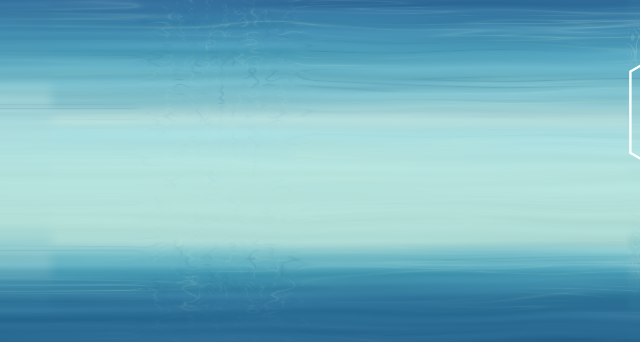
This background is drawn by a Shadertoy shader. Its source:

```glsl
const int STOPS = 14;
const vec3 CREAM = vec3(0.76, 0.91, 0.85);
const vec3 MIST = vec3(0.70, 0.87, 0.87);
const vec3 DEEP = vec3(0.16, 0.42, 0.58);

vec2 hashGradient(vec2 cell) {
    vec3 h = fract(cell.xyx * vec3(0.1031, 0.1030, 0.0973));
    h += dot(h, h.yzx + 33.33);
    float angle = 6.2832 * fract((h.x + h.y) * h.z);
    return vec2(cos(angle), sin(angle));
}

float gradientNoise(vec2 p) {
    vec2 i = floor(p), f = fract(p);
    vec2 w = f * f * f * (f * (f * 6.0 - 15.0) + 10.0);
    float a = dot(hashGradient(i), f);
    float b = dot(hashGradient(i + vec2(1, 0)), f - vec2(1, 0));
    float c = dot(hashGradient(i + vec2(0, 1)), f - vec2(0, 1));
    float d = dot(hashGradient(i + vec2(1, 1)), f - vec2(1, 1));
    return mix(mix(a, b, w.x), mix(c, d, w.x), w.y);
}

// Vertical colour ramp; depth runs from 0 at the top to 1 at the bottom
vec3 waterRamp(float depth) {
    float stops[STOPS] = float[](0.0, 0.06, 0.15, 0.22, 0.30, 0.345, 0.39,
                                 0.50, 0.63, 0.705, 0.745, 0.80, 0.88, 1.0);
    vec3 tones[STOPS] = vec3[](
        vec3(0.19, 0.42, 0.60), vec3(0.22, 0.50, 0.66), vec3(0.30, 0.62, 0.73),
        vec3(0.42, 0.71, 0.78), vec3(0.53, 0.77, 0.81), vec3(0.70, 0.86, 0.86),
        vec3(0.66, 0.87, 0.88), vec3(0.71, 0.89, 0.87), vec3(0.70, 0.88, 0.85),
        vec3(0.67, 0.85, 0.83), vec3(0.47, 0.75, 0.79), vec3(0.27, 0.60, 0.70),
        vec3(0.18, 0.45, 0.60), vec3(0.15, 0.40, 0.56));
    vec3 color = tones[0];
    for (int i = 1; i < STOPS; i++) {
        float t = clamp((depth - stops[i - 1]) / (stops[i] - stops[i - 1]), 0.0, 1.0);
        color = mix(color, tones[i], t);
    }
    return color;
}

vec3 softRamp(float depth, float radius) {
    vec3 sum = vec3(0.0);
    for (int i = -3; i <= 3; i++) sum += waterRamp(depth + radius * float(i) / 3.0);
    return sum / 7.0;
}

// Thin ridges stretched along x
float streaks(vec2 p, vec2 scale, float sharpness) {
    float ridge = 1.0 - abs(gradientNoise(p * scale)) * 2.0;
    float patches = smoothstep(-0.05, 0.4, gradientNoise(p * scale * vec2(0.8, 0.35) + 41.7));
    return pow(clamp(ridge, 0.0, 1.0), sharpness) * patches;
}

// Hexagon with a corner at the top
float hexagonDistance(vec2 p, float apothem) {
    p = abs(p);
    return max(p.x, dot(p, vec2(0.5, 0.866))) - apothem;
}

void mainImage(out vec4 fragColor, in vec2 fragCoord) {
    vec2 uv = fragCoord / iResolution.xy;
    vec2 p = fragCoord / iResolution.y;
    float aspect = iResolution.x / iResolution.y;
    float pixel = 1.0 / iResolution.y;
    float depth = 1.0 - uv.y;

    // Flat flow at the left, wavy flow further right
    float waviness = smoothstep(0.2, 0.5, uv.x);
    vec2 flow = p;
    flow.y += waviness * 0.018 * gradientNoise(p * vec2(2.2, 7.0));
    float stretch = mix(0.35, 1.0, waviness);
    float pale = smoothstep(0.30, 0.37, depth) * (1.0 - smoothstep(0.69, 0.76, depth));
    float leftStrip = 1.0 - smoothstep(0.065, 0.095, uv.x);
    float rightStrip = smoothstep(0.975, 0.99, uv.x);

    // Base water with softened side strips
    float sway = 0.012 * waviness * gradientNoise(flow * vec2(1.5, 18.0));
    vec3 color = waterRamp(depth + sway);
    color = mix(color, softRamp(depth, 0.06), max(leftStrip, rightStrip));
    float mist = exp(-pow((depth - 0.30) / 0.055, 2.0))
               + 0.6 * exp(-pow((depth - 0.75) / 0.05, 2.0));
    color = mix(color, MIST, 0.4 * leftStrip * mist);

    // Broad bands, then layers of fine light streaks
    float bands = gradientNoise(vec2(flow.x * 0.8, flow.y * 38.0));
    color += bands * mix(0.06, 0.025, pale);
    float light = 0.0;
    for (int i = 0; i < 3; i++) {
        float layer = float(i);
        vec2 scale = vec2((1.1 + 0.4 * layer) * stretch, 27.0 + 15.0 * layer);
        light += streaks(flow + layer * 7.31, scale, 7.0) * (0.7 - 0.12 * layer);
    }
    float bottomCalm = 1.0 - 0.75 * smoothstep(0.86, 0.93, depth);
    float streakFade = bottomCalm * (1.0 - 0.4 * leftStrip);
    color = mix(color, CREAM, light * mix(0.26, 0.34, pale) * streakFade);
    float shade = streaks(flow + 19.4, vec2(0.9 * stretch, 48.0), 5.0);
    color = mix(color, DEEP, shade * mix(0.20, 0.03, pale));

    // Faint contour ripples by the right edge
    float ripple = abs(fract(gradientNoise(p * vec2(30.0, 22.0)) * 3.0) - 0.5);
    float rippleZone = exp(-pow((depth - 0.13) / 0.06, 2.0))
                     + exp(-pow((depth - 0.68) / 0.12, 2.0));
    color = mix(color, CREAM, 0.18 * rightStrip * rippleZone * (1.0 - smoothstep(0.05, 0.2, ripple)));

    // White hexagon outline cut by the right edge
    float outline = abs(hexagonDistance(p - vec2(aspect + 0.178, 0.672), 0.206)) - 0.0034;
    color = mix(color, vec3(0.98, 1.0, 1.0), 1.0 - smoothstep(-pixel * 0.5, pixel * 0.5, outline));

    fragColor = vec4(clamp(color, 0.0, 1.0), 1.0);
}
```
